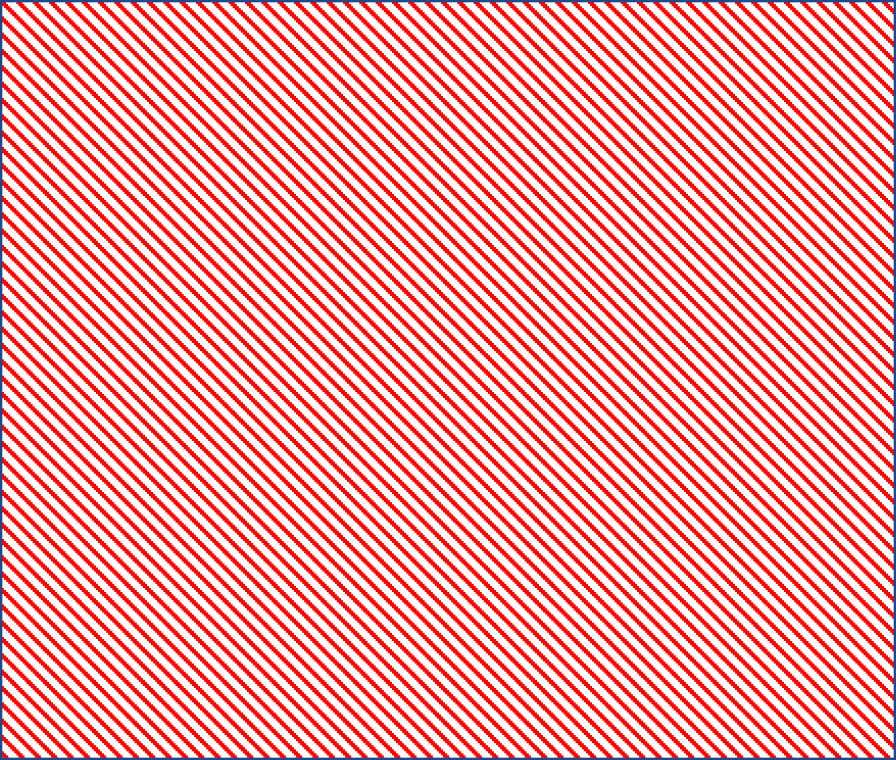
Give the GLSL for this pattern, as a WebGL 2 fragment shader.

```glsl
#version 300 es
precision highp float;
// Red and white stair-stepped diagonal stripes inside a thin blue frame.

uniform vec2 u_resolution;
out vec4 fragColor;

const vec3 PAPER = vec3(1.0, 0.995, 0.995);
const vec3 RED   = vec3(1.0, 0.01, 0.01);
const vec3 BLUE  = vec3(0.11, 0.29, 0.55);

const float REPEATS = 54.86;      // stripes across the canvas width
const float STEPS   = 8.0;        // stair cells in one repeat
const float STRIPE  = 3.0;        // red cells in one repeat
const float SHIFT   = 1.0;        // stripe offset in cells
const float FRAME   = 2.0 / 768.0; // frame width, in canvas widths
const int   SAMPLES = 6;          // smoothing samples per axis

// 1 inside a red stripe, 0 on the paper; p in canvas widths, y down
float stripe(vec2 p) {
    vec2 cell = floor(p * REPEATS * STEPS);
    float k = mod(cell.x - cell.y + SHIFT, STEPS);
    return 1.0 - step(STRIPE - 0.5, k);
}

// 1 in the frame, 0 inside it
float frame(vec2 p, vec2 size) {
    vec2 edge = min(p, size - p);
    return 1.0 - step(FRAME, min(edge.x, edge.y));
}

void main() {
    vec2 size = u_resolution / u_resolution.x;
    vec3 sum = vec3(0.0);

    // Average a grid of samples to smooth the stair edges
    for (int j = 0; j < SAMPLES; j++) {
        for (int i = 0; i < SAMPLES; i++) {
            vec2 offset = (vec2(i, j) + 0.5) / float(SAMPLES) - 0.5;
            vec2 p = (gl_FragCoord.xy + offset) / u_resolution.x;
            p.y = size.y - p.y;
            vec3 fill = mix(PAPER, RED, stripe(p));
            sum += mix(fill, BLUE, frame(p, size));
        }
    }
    fragColor = vec4(sum / float(SAMPLES * SAMPLES), 1.0);
}
```
